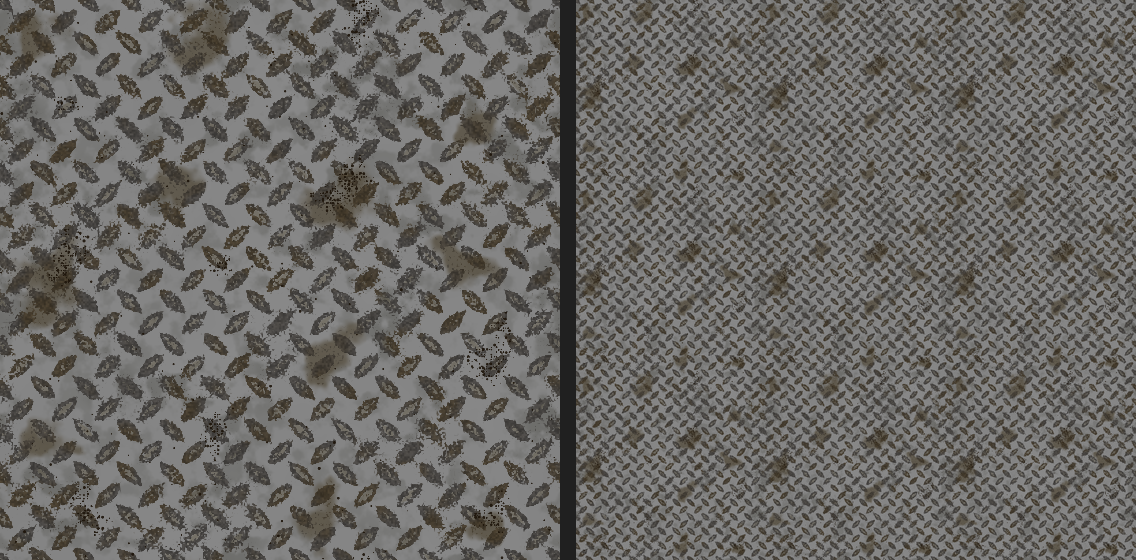
Left: one tile. Right: repeated 3 by 3.
Reproduce this texture procedurally as a Shadertoy shader.

```glsl
#define REPEATS 13.0
#define HALF_LENGTH 0.375
#define HALF_WIDTH 0.148
#define CORE_DEPTH 0.085
#define TILT 0.75
#define PATCHES 11
#define CLUSTERS 9
#define STEEL vec3(0.525, 0.525, 0.525)
#define GRIME vec3(0.43, 0.43, 0.42)
#define SOOT vec3(0.25, 0.24, 0.23)
#define RUST vec3(0.34, 0.31, 0.25)
#define PIT vec3(0.11, 0.075, 0.035)

float hash(vec2 p) {
    vec3 q = fract(p.xyx * 0.1031);
    q += dot(q, q.yzx + 33.33);
    return fract((q.x + q.y) * q.z);
}

// Value noise that wraps after n cells
float noise(vec2 uv, float n, float seed) {
    vec2 p = uv * n, i = floor(p), f = fract(p);
    f = f * f * (3.0 - 2.0 * f);
    vec2 a = mod(i, n) + seed, b = mod(i + 1.0, n) + seed;
    return mix(mix(hash(a), hash(vec2(b.x, a.y)), f.x),
               mix(hash(vec2(a.x, b.y)), hash(b), f.x), f.y);
}

float fbm(vec2 uv, float n, float seed) {
    float sum = 0.0, weight = 0.5;
    for (int i = 0; i < 4; i++) {
        sum += weight * noise(uv, n, seed);
        n *= 2.0;
        seed += 17.0;
        weight *= 0.5;
    }
    return sum / 0.9375;
}

// Distance to a pointed lens lying along x
float lens(vec2 p) {
    float r = (HALF_LENGTH * HALF_LENGTH + HALF_WIDTH * HALF_WIDTH) / (2.0 * HALF_WIDTH);
    return length(vec2(p.x, abs(p.y) + r - HALF_WIDTH)) - r;
}

// Ragged blots spread evenly over the wrapped canvas
float blots(vec2 uv, int count, vec2 start, float size) {
    vec2 warp = 0.13 * (vec2(fbm(uv, 14.0, 51.0), fbm(uv, 14.0, 83.0)) - 0.5);
    float cover = 0.0;
    for (int i = 0; i < count; i++) {
        vec2 centre = start + float(i) * vec2(0.7549, 0.5698);
        float r = size * mix(0.65, 1.2, hash(vec2(float(i), 7.0) + start));
        float d = length(fract(uv + warp - centre + 0.5) - 0.5);
        cover = max(cover, 1.0 - smoothstep(0.45 * r, r, d));
    }
    return cover;
}

// Small round pits, dense inside the clusters
float pits(vec2 uv, float n, float cluster) {
    vec2 p = uv * n, id = mod(floor(p), n);
    float r = mix(0.18, 0.42, hash(id + 5.0));
    vec2 shift = 0.24 * (vec2(hash(id + 11.0), hash(id + 29.0)) - 0.5);
    float dotCover = 1.0 - smoothstep(r - 0.12, r + 0.12, length(fract(p) - 0.5 - shift));
    return dotCover * step(hash(id + 41.0), 0.002 + 0.33 * cluster);
}

void mainImage(out vec4 fragColor, in vec2 fragCoord) {
    vec2 uv = fragCoord / iResolution.xy;
    float grain = 0.5 * noise(uv, 250.0, 3.0) + 0.5 * noise(uv, 410.0, 9.0);
    grain = smoothstep(0.15, 0.85, grain);
    float dirt = smoothstep(0.38, 0.68, fbm(uv, 10.0, 23.0));
    float patchCover = blots(uv, PATCHES, vec2(0.06, 0.94), 0.058);

    // Smooth steel with faint smudges and stains
    float smudge = smoothstep(0.47, 0.72, fbm(uv, 32.0, 61.0));
    vec3 col = STEEL * (0.97 + 0.06 * fbm(uv, 6.0, 37.0));
    col = mix(col, GRIME, smudge * (0.55 + 0.45 * dirt));
    col = mix(col, RUST, 0.8 * patchCover);

    // Raised lozenges: two interleaved lattices, tilted opposite ways
    float coat = 0.2 * patchCover + 0.16 * dirt * smudge;
    float core = 0.0;
    for (int k = 0; k < 2; k++) {
        vec2 p = uv * REPEATS + 0.5 * float(k);
        vec2 id = mod(floor(p + 0.5), REPEATS) + 40.0 * float(k);
        p = fract(p + 0.5) - 0.5;
        float angle = k == 0 ? -TILT : TILT;
        float c = cos(angle), s = sin(angle);
        float d = lens(vec2(c * p.x + s * p.y, c * p.y - s * p.x));
        d += 0.03 * (noise(uv, 104.0, 71.0) - 0.5);

        float wear = hash(id + 2.0);
        float fill = clamp(0.7 * hash(id + 19.0) + 0.35 * dirt + patchCover, 0.15, 1.0);
        float inner = 1.0 - smoothstep(-CORE_DEPTH - 0.025, -CORE_DEPTH + 0.03, d);
        float halo = 0.75 * exp(-max(d, 0.0) / mix(0.025, 0.085, dirt));
        float body = mix(halo, mix(0.82, 1.1, wear), 1.0 - smoothstep(-0.03, 0.02, d));
        body *= 1.0 - 0.75 * inner * (1.0 - fill);
        body *= 1.0 - smoothstep(0.2, 0.32, d);
        coat = max(coat, body);
        core = max(core, inner);
    }
    col = mix(col, col * vec3(0.86, 0.83, 0.76), core);

    // Speckled soot, browner where dirt gathers
    float ink = smoothstep(-0.2, 0.2, coat * 1.25 - 0.2 - grain);
    float brown = smoothstep(0.4, 0.75, fbm(uv, 18.0, 97.0)) + 0.4 * patchCover;
    vec3 soot = mix(SOOT, vec3(0.24, 0.205, 0.15), min(brown, 1.0));
    soot *= 0.78 + 0.5 * noise(uv, 300.0, 13.0);
    col = mix(col, soot, 0.92 * ink);

    // Dark rust pits
    float cluster = blots(uv, CLUSTERS, vec2(0.11, 0.53), 0.045);
    float pit = max(pits(uv, 150.0, cluster), pits(uv, 233.0, cluster));
    col = mix(col, PIT, 0.9 * pit);

    fragColor = vec4(col, 1.0);
}
```
